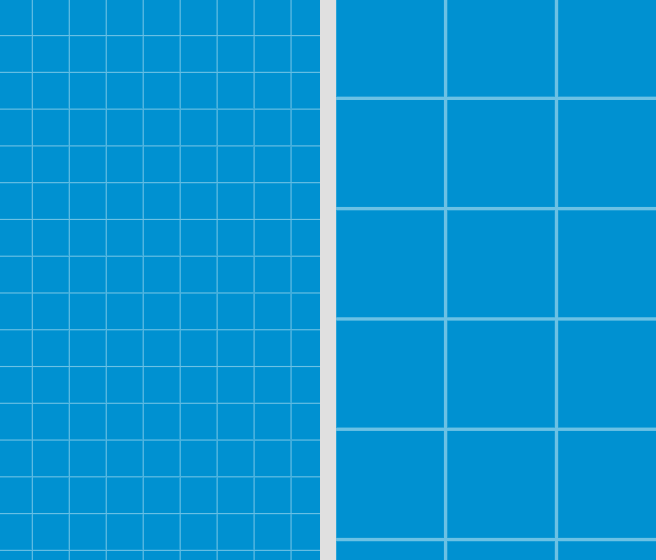
Left: the whole. Right: its middle third, enlarged.
Give the GLSL for this pattern, as a Shadertoy shader.

```glsl
// Share of a pixel covered by a line of the given half width
vec2 lineCoverage(vec2 dist, float halfWidth, float pixel) {
    vec2 inner = min(dist + 0.5 * pixel, vec2(halfWidth));
    vec2 outer = max(dist - 0.5 * pixel, vec2(-halfWidth));
    return clamp((inner - outer) / pixel, 0.0, 1.0);
}

void mainImage(out vec4 fragColor, in vec2 fragCoord) {
    // Cells across and down, shifted so lines fall on whole numbers
    vec2 cells = vec2(8.657, 15.23);
    vec2 grid = fragCoord / iResolution.xy * cells - vec2(0.874, 0.262);

    // Signed distance to the nearest line, in canvas heights
    vec2 cellSize = vec2(iResolution.x / iResolution.y, 1.0) / cells;
    vec2 dist = (fract(grid + 0.5) - 0.5) * cellSize;

    // Thin pale lines over flat blue
    vec2 lines = lineCoverage(dist, 0.001, 1.0 / iResolution.y);
    vec3 blue = vec3(0.0, 0.57, 0.82);
    vec3 paleBlue = vec3(0.42, 0.755, 0.895);
    fragColor = vec4(mix(blue, paleBlue, max(lines.x, lines.y)), 1.0);
}
```
